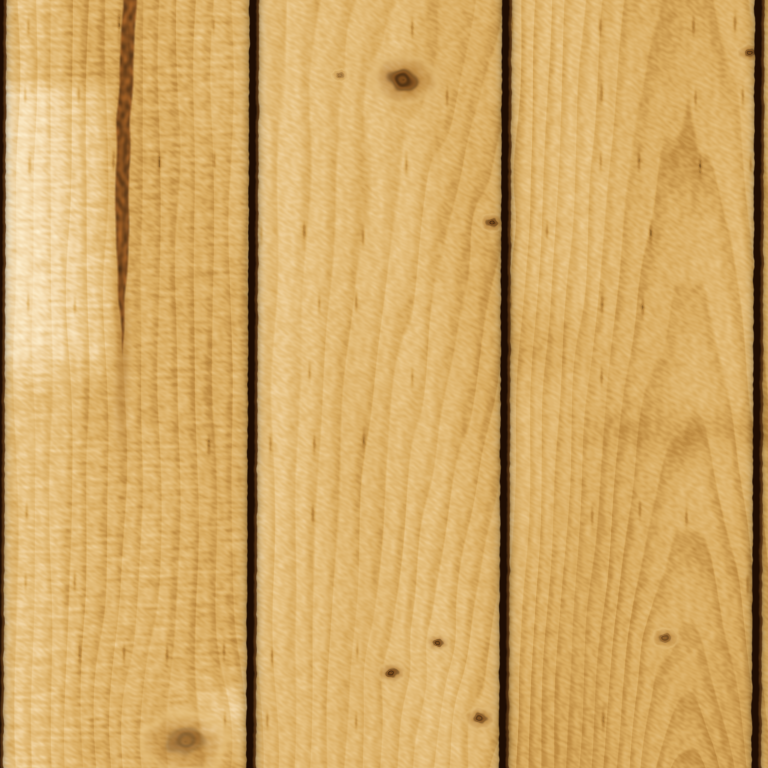
This texture is drawn by a WebGL 2 fragment shader. Its source:

```glsl
#version 300 es
precision highp float;
// Three upright pine boards with dark gaps and a sliver of a fourth.
// One tone value gathers light, growth rings, saw marks and fibre, then a
// colour ramp turns it into wood; resin, knots and gaps are laid on top.
uniform vec2 u_resolution;
out vec4 fragColor;

const float PITCH = 0.329;
// Knots: centre, radius, darkness
const vec4 KNOTS[9] = vec4[9](
  vec4(0.526, 0.896, 0.026, 0.85), vec4(0.241, 0.034, 0.034, 0.45),
  vec4(0.510, 0.124, 0.011, 0.85), vec4(0.570, 0.163, 0.009, 0.80),
  vec4(0.625, 0.065, 0.012, 0.75), vec4(0.641, 0.710, 0.010, 0.85),
  vec4(0.977, 0.931, 0.010, 0.75), vec4(0.866, 0.169, 0.011, 0.60),
  vec4(0.443, 0.902, 0.007, 0.35));

vec2 hash2(vec2 c) {
  c = vec2(dot(c, vec2(127.1, 311.7)), dot(c, vec2(269.5, 183.3)));
  return fract(sin(c) * 43758.55);
}

float corner(vec2 cell, vec2 offset) {
  float angle = 6.2832 * hash2(cell).x;
  return dot(vec2(cos(angle), sin(angle)), offset);
}

// Gradient noise, about -0.7 to 0.7
float noise(vec2 p) {
  vec2 i = floor(p), f = p - i, s = f * f * (3.0 - 2.0 * f);
  vec2 e = vec2(1.0, 0.0);
  return mix(mix(corner(i, f), corner(i + e, f - e), s.x),
             mix(corner(i + e.yx, f - e.yx), corner(i + 1.0, f - 1.0), s.x), s.y);
}

vec3 woodRamp(float t) {
  vec3 c = mix(vec3(0.44, 0.29, 0.10), vec3(0.75, 0.55, 0.26), smoothstep(-0.6, 0.0, t));
  c = mix(c, vec3(0.85, 0.67, 0.37), clamp(t * 3.0, 0.0, 1.0));
  c = mix(c, vec3(0.90, 0.75, 0.49), clamp(t * 3.0 - 1.0, 0.0, 1.0));
  c = mix(c, vec3(0.95, 0.84, 0.65), clamp(t * 3.0 - 2.0, 0.0, 1.0));
  return mix(c, vec3(1.0, 0.95, 0.83), clamp(t * 2.0 - 2.0, 0.0, 1.0));
}

// Growth ring number: straight, fanned or arched according to the board
float ringField(vec2 p, float board) {
  if (board < 0.5) return p.x * 43.0;
  if (board < 1.5) return (p.x - PITCH) * 42.0 * (1.0 - 0.5 * p.y);
  return 62.0 * sqrt(pow(p.x - 0.895, 2.0) + 0.019 * p.y + 0.0005);
}

// Broad light and dark areas of each board
float boardTone(vec2 p, float board) {
  float t = 0.52 + 0.22 * noise(p * vec2(9.0, 1.8) + board * 7.3);
  if (board < 0.5) {
    float planed = smoothstep(0.48, 0.56, p.y) - smoothstep(0.875, 0.9, p.y);
    t += 0.42 * planed * (1.0 - smoothstep(0.13, 0.155, p.x));
    t += 0.32 * (1.0 - smoothstep(0.0, 0.14, p.x)) - 0.08;
    t += 0.45 * exp(-dot(p - vec2(0.29, 0.07), p - vec2(0.29, 0.07)) * 500.0);
  } else if (board < 1.5) {
    t += 0.12 - 0.2 * smoothstep(0.48, 0.66, p.x);
  } else {
    float left = 1.0 - smoothstep(0.68, 0.84, p.x);
    t += 0.2 * left * p.y - 0.16 * (1.0 - p.y);
    t -= 0.25 * left * exp(-pow((p.y - 0.55) / 0.05, 2.0));
    t -= 0.2 * (1.0 - left) * exp(-pow((p.y - 0.44) / 0.025, 2.0));
  }
  return t;
}

void main() {
  vec2 p = gl_FragCoord.xy / u_resolution;
  float pixel = 1.0 / u_resolution.y;
  float lean = p.x - 0.004 * (p.y - 0.5);
  float board = floor(lean / PITCH);

  // Rings bend round the knots
  vec2 grain = p + vec2(0.006 * noise(p * vec2(6.0, 4.0)), 0.0);
  for (int i = 0; i < 9; i++) {
    vec2 d = (p - KNOTS[i].xy) / KNOTS[i].z;
    grain.x -= (p.x - KNOTS[i].x) * 0.7 * exp(-0.16 * dot(d, d * vec2(1.0, 0.4)));
  }
  float ring = ringField(grain, board) + 0.35 * noise(p * vec2(40.0, 5.0));
  float t = fract(ring);
  float lateWood = smoothstep(0.35, 0.88, t) * (1.0 - smoothstep(0.88, 1.0, t));
  float tone = boardTone(p, board);
  tone -= lateWood * (0.24 + 0.2 * noise(p * vec2(14.0, 5.0) + 3.0));

  // Fibre, and saw marks across the first board
  vec2 fibre = vec2(p.x, p.y + 0.45 * p.x);
  tone += 0.24 * noise(fibre * vec2(130.0, 240.0)) + 0.16 * noise(p * vec2(110.0, 60.0));
  if (board < 0.5) tone += 0.3 * noise(p * vec2(28.0, 190.0));

  // Scattered short splits
  vec2 grid = p * vec2(16.0, 11.0), seed = hash2(floor(grid) + 5.0);
  vec2 split = (fract(grid) - 0.3 - 0.4 * seed) / vec2(0.035, 0.12);
  tone -= step(0.72, seed.y) * 0.5 * exp(-dot(split, split));
  vec3 color = woodRamp(tone);

  // Resin streak, tapering downward into a faint stain
  float bend = 0.159 + 0.1 * pow(max(p.y - 0.68, 0.0), 2.0) + 0.003 * noise(p * vec2(1.0, 22.0));
  float reach = abs(p.x - bend), thick = 0.0085 * smoothstep(0.52, 0.72, p.y);
  float streak = (1.0 - smoothstep(thick - 0.002, thick + 0.001 + pixel, reach)) * smoothstep(0.53, 0.56, p.y);
  float stain = exp(-pow(reach / 0.008, 2.0)) * smoothstep(0.36, 0.52, p.y);
  color = mix(color, vec3(0.68, 0.47, 0.20), 0.5 * stain);
  color = mix(color, vec3(0.47, 0.27, 0.10) * (1.0 + 0.6 * noise(p * vec2(150.0, 90.0))), 0.9 * streak);

  // Knots: pale collar, brown halo, ringed core
  for (int i = 0; i < 9; i++) {
    vec4 knot = KNOTS[i];
    float d = length((p - knot.xy) / (knot.z * vec2(1.0, 0.72)));
    d += 0.3 * noise((p - knot.xy) / knot.z * 1.7 + float(i));
    color = mix(color, vec3(0.93, 0.79, 0.52), 0.5 * exp(-pow((d - 1.55) * 4.0, 2.0)));
    color = mix(color, vec3(0.66, 0.44, 0.17), knot.w * exp(-d * d * 0.75));
    vec3 core = vec3(0.36, 0.21, 0.07) * (1.0 + 0.25 * sin(d * 16.0));
    color = mix(color, core, knot.w * (1.0 - smoothstep(0.35, 0.95, d)));
  }

  // Dark gaps with rough edges and a brown side face on the right
  float side = lean - PITCH * round(lean / PITCH);
  float rough = 0.0016 * noise(vec2(p.y * 45.0, board)) + 0.001 * noise(vec2(p.y * 150.0, side * 90.0));
  float gap = abs(side) + rough;
  color *= 1.0 - 0.3 * exp(-max(gap - 0.006, 0.0) * 260.0);
  vec3 shadow = mix(vec3(0.12, 0.05, 0.01), vec3(0.34, 0.20, 0.07), smoothstep(0.001, 0.005, side + rough));
  color = mix(shadow, color, smoothstep(0.0062 - pixel, 0.0062 + pixel, gap));
  fragColor = vec4(color, 1.0);
}
```
